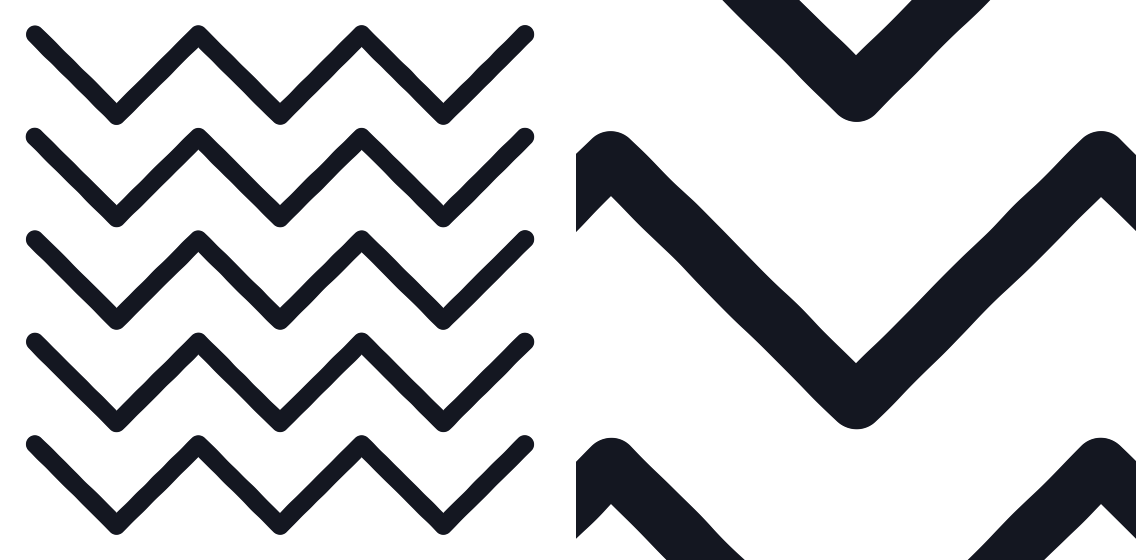
Left: the whole. Right: its middle third, enlarged.
This pattern is drawn by a Shadertoy shader. Its source:

```glsl
const vec3 PAPER = vec3(1.0);
const vec3 INK = vec3(0.08, 0.09, 0.13);

const vec2 REPEAT = vec2(0.2917, 0.183);   // zigzag period, row spacing
const vec2 LAST_CELL = vec2(1.0, 2.0);     // 3 valleys across, 5 rows down
const float AMPLITUDE = 0.0726;
const float HALF_WIDTH = 0.0163;
const float WOBBLE = 0.0009;

vec2 hashGradient(vec2 cell) {
    float angle = 6.2832 * fract(sin(dot(cell, vec2(127.1, 311.7))) * 43758.5);
    return vec2(cos(angle), sin(angle));
}

float gradientNoise(vec2 p) {
    vec2 cell = floor(p);
    vec2 f = p - cell;
    vec2 u = f * f * (3.0 - 2.0 * f);
    vec2 e = vec2(0.0, 1.0);
    float low = mix(dot(hashGradient(cell), f),
                    dot(hashGradient(cell + e.yx), f - e.yx), u.x);
    float high = mix(dot(hashGradient(cell + e.xy), f - e.xy),
                     dot(hashGradient(cell + e.yy), f - e.yy), u.x);
    return mix(low, high, u.y);
}

float segmentDistance(vec2 p, vec2 a, vec2 b) {
    vec2 ab = b - a;
    float t = clamp(dot(p - a, ab) / dot(ab, ab), 0.0, 1.0);
    return length(p - a - ab * t);
}

// Round-capped zigzags, folded about each valley within a limited grid
float zigzagDistance(vec2 p, vec2 repeat, vec2 lastCell, float amplitude) {
    vec2 cell = clamp(floor(p / repeat + 0.5), -lastCell, lastCell);
    vec2 local = p - repeat * cell;
    local.x = abs(local.x);
    return segmentDistance(local, vec2(0.0, -amplitude),
                           vec2(0.5 * repeat.x, amplitude));
}

void mainImage(out vec4 fragColor, in vec2 fragCoord) {
    float pixel = 1.0 / min(iResolution.x, iResolution.y);
    vec2 p = (fragCoord - 0.5 * iResolution.xy) * pixel;

    // Slightly uneven stroke edges
    float halfWidth = HALF_WIDTH + WOBBLE * gradientNoise(p * 32.0);
    float d = zigzagDistance(p, REPEAT, LAST_CELL, AMPLITUDE) - halfWidth;

    float coverage = 1.0 - smoothstep(-0.6 * pixel, 0.6 * pixel, d);
    fragColor = vec4(mix(PAPER, INK, coverage), 1.0);
}
```
